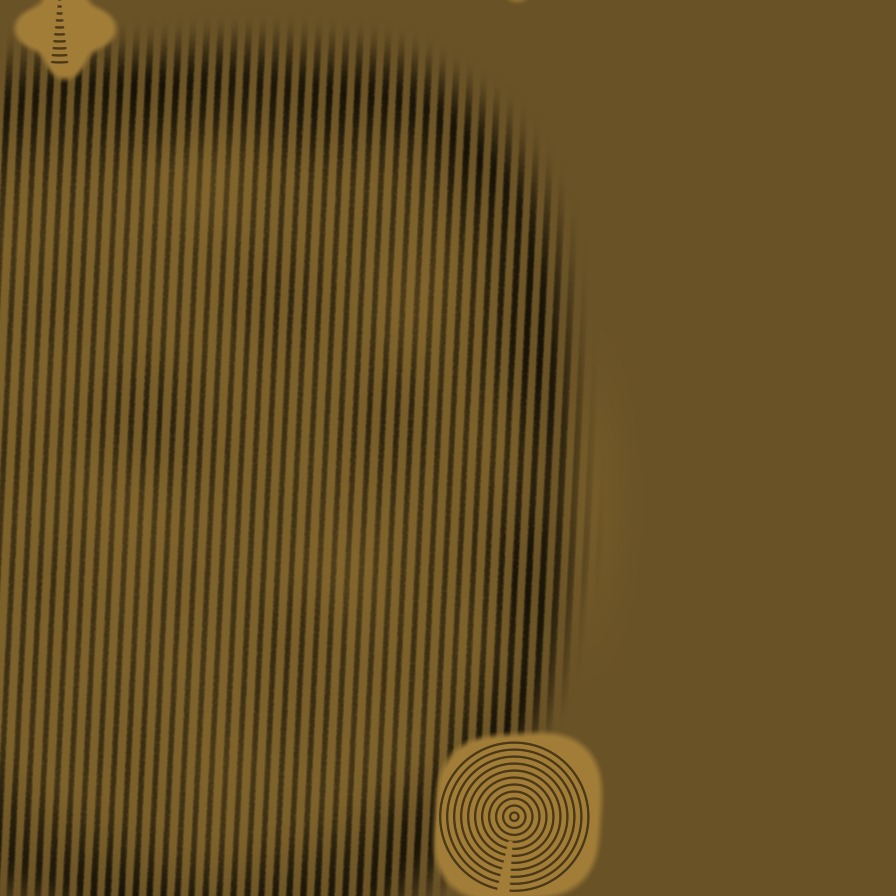
A WebGL 2 fragment shader for this background:

```glsl
#version 300 es
precision highp float;

#define STRIPE_STEP 0.0156
#define STRIPE_TILT 0.05
#define STRIPE_SHIFT 0.2605
#define RING_STEP 0.0078
#define FUZZ 0.22
#define BASE_COLOR vec3(0.41, 0.32, 0.147)
#define RIDGE_COLOR vec3(0.52, 0.405, 0.175)
#define GROOVE_COLOR vec3(0.09, 0.07, 0.025)
#define PATCH_COLOR vec3(0.63, 0.49, 0.22)
#define RING_COLOR vec3(0.29, 0.22, 0.09)

uniform vec2 u_resolution;
out vec4 outColor;

const float TAU = 6.2831853;

// Soft light (positive) and dark (negative) spots: x, y, weight
const vec3 SPOTS[11] = vec3[11](
    vec3(0.24, 0.76, 0.8), vec3(0.46, 0.64, 0.7), vec3(0.14, 0.42, 0.7),
    vec3(0.39, 0.38, 0.6), vec3(0.26, 0.18, 0.5), vec3(0.45, 0.54, -0.9),
    vec3(0.31, 0.69, -0.8), vec3(0.16, 0.53, -0.7), vec3(0.55, 0.62, -0.7),
    vec3(0.58, 0.38, -0.7), vec3(0.33, 0.25, -0.5));

vec2 hashGradient(vec2 cell) {
    vec3 h = fract(cell.xyx * vec3(0.1031, 0.103, 0.0973));
    h += dot(h, h.yzx + 33.33);
    float angle = TAU * fract((h.x + h.y) * h.z);
    return vec2(cos(angle), sin(angle));
}

float gradientNoise(vec2 p) {
    vec2 i = floor(p), f = fract(p);
    vec2 u = f * f * f * (f * (f * 6.0 - 15.0) + 10.0);
    vec2 e = vec2(0.0, 1.0);
    float a = dot(hashGradient(i), f);
    float b = dot(hashGradient(i + e.yx), f - e.yx);
    float c = dot(hashGradient(i + e.xy), f - e.xy);
    float d = dot(hashGradient(i + e.yy), f - e.yy);
    return mix(mix(a, b, u.x), mix(c, d, u.x), u.y);
}

// Normalised distance to the lopsided striped field; 1 is its rim
float fieldDistance(vec2 p) {
    vec2 q = p - vec2(0.27, 0.44);
    vec2 radii = vec2(q.x < 0.0 ? 0.55 : 0.39, 0.52);
    float power = q.y > 0.0 ? 3.0 : 2.0;
    vec2 s = pow(abs(q) / radii + 1e-5, vec2(power));
    return pow(s.x + s.y, 1.0 / power) + 0.03 * gradientNoise(p * 7.0);
}

float spotField(vec2 p) {
    float sum = 0.0;
    for (int i = 0; i < 11; i++) {
        vec2 q = (p - SPOTS[i].xy) / vec2(0.065, 0.075);
        sum += SPOTS[i].z * exp(-dot(q, q));
    }
    return sum + 0.6 * gradientNoise(p * 9.0 + 4.0);
}

// Soft lobed disc: 1 inside, 0 outside
float lobedPatch(vec2 q, float radius, float lobes, float skew) {
    float a = atan(q.y, q.x);
    float rim = radius + lobes * cos(4.0 * a) + skew * sin(2.0 * a);
    return 1.0 - smoothstep(-0.006, 0.005, length(q) - rim);
}

float rings(vec2 q, float outer) {
    float r = length(q), px = 1.0 / u_resolution.y;
    float offset = abs(fract(r / RING_STEP) - 0.6) * RING_STEP;
    float line = 1.0 - smoothstep(0.0013 - px * 0.6, 0.0013 + px * 0.6, offset);
    return line * (1.0 - smoothstep(outer - px, outer + px, r));
}

// Downward wedge around a given axis
float wedge(vec2 q, float lean, float slope) {
    float across = abs(q.x - lean * q.y) + slope * q.y;
    float px = 1.0 / u_resolution.y;
    return 1.0 - smoothstep(-px, px, across);
}

void main() {
    vec2 p = gl_FragCoord.xy / u_resolution.y;
    float d = fieldDistance(p);
    float inside = 1.0 - smoothstep(0.89, 1.05, d);
    float rim = smoothstep(0.69, 0.92, d);
    float tone = spotField(p);

    // Ridges and the plain glow beyond the right rim
    vec2 g = (p - vec2(0.655, 0.44)) / vec2(0.04, 0.13);
    float glow = exp(-dot(g, g));
    float light = inside * clamp(0.72 - 0.6 * rim + 0.25 * tone, 0.0, 1.1);
    vec3 color = mix(BASE_COLOR, RIDGE_COLOR, max(light, 0.42 * glow));

    // Tilted grooves with a grainy edge
    float phase = (p.x - STRIPE_TILT * p.y - STRIPE_SHIFT) / STRIPE_STEP;
    float wave = 0.5 + 0.5 * cos(TAU * phase);
    wave += FUZZ * gradientNoise(p * 260.0) * wave;
    float groove = smoothstep(0.3, 1.05, wave + 0.12 * rim);
    float depth = clamp(0.62 + 0.35 * rim - 0.2 * tone, 0.3, 1.0);
    color = mix(color, GROOVE_COLOR, groove * depth * inside * (1.0 - 0.5 * glow));

    // Large ringed patch with a clear wedge
    vec2 q = p - vec2(0.574, 0.0885);
    float patchMask = lobedPatch(q - vec2(0.004, 0.0), 0.099, -0.006, 0.003);
    color = mix(color, PATCH_COLOR, patchMask);
    float gap = wedge(q, 0.15, 0.085) * smoothstep(0.025, 0.029, length(q));
    color = mix(color, RING_COLOR, rings(q, 0.087) * (1.0 - gap) * patchMask);

    // Corner patch whose rings show only inside the wedge
    patchMask = lobedPatch(p - vec2(0.073, 0.968), 0.049, 0.008, 0.0);
    color = mix(color, PATCH_COLOR, patchMask);
    q = p - vec2(0.0665, 1.013);
    color = mix(color, RING_COLOR, rings(q, 0.088) * wedge(q, 0.0, 0.115) * patchMask);

    // Sliver of a patch at the top edge
    color = mix(color, PATCH_COLOR, lobedPatch(p - vec2(0.577, 1.014), 0.016, 0.0, 0.0));
    outColor = vec4(color, 1.0);
}
```
